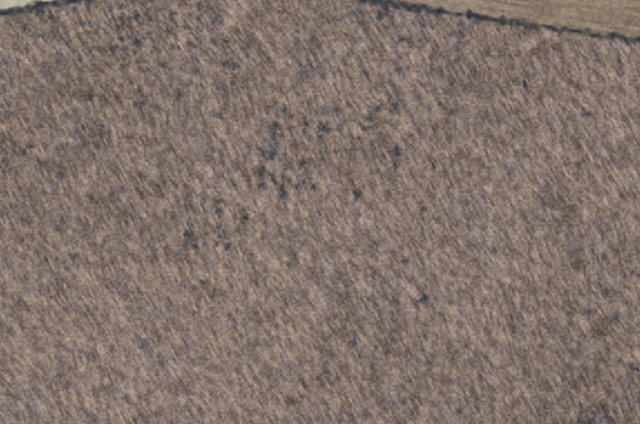
A WebGL 1 fragment shader for this texture:

```glsl
precision highp float;
// Leafless hillside woodland seen from the air: short slanted streaks of stretched
// value noise form the trunks, soft blurred discs and specks form dark evergreens,
// and two hedged borders cut off a ploughed field and a pale track at the top.
uniform vec2 u_resolution;

float hash(vec2 p) {
  vec3 q = fract(vec3(p.xyx) * 0.1031);
  q += dot(q, q.yzx + 33.33);
  return fract((q.x + q.y) * q.z);
}

float noise(vec2 p) {
  vec2 i = floor(p), f = fract(p);
  f = f * f * (3.0 - 2.0 * f);
  return mix(mix(hash(i), hash(i + vec2(1.0, 0.0)), f.x),
             mix(hash(i + vec2(0.0, 1.0)), hash(i + vec2(1.0, 1.0)), f.x), f.y);
}

float fbm(vec2 p) {
  float sum = 0.0, amp = 0.5;
  for (int i = 0; i < 4; i++) {
    sum += amp * noise(p);
    p = mat2(1.6, 1.2, -1.2, 1.6) * p + 17.3;
    amp *= 0.5;
  }
  return sum / 0.9375;
}

// Likelihood of evergreens: the upper left, a diagonal band, the lower right
float evergreenDensity(vec2 p) {
  float upperLeft = smoothstep(0.4, 0.95, p.y - 0.25 * p.x);
  float offBand = (p.y - 0.45 - 0.79 * (p.x - 0.5)) / 0.14;
  float band = exp(-offBand * offBand) * smoothstep(0.3, 0.5, p.x) * smoothstep(1.1, 0.85, p.x);
  float corner = smoothstep(0.35, 0.0, distance(p, vec2(1.45, 0.0)));
  float clump = smoothstep(0.35, 0.7, fbm(p * 6.0 + 4.0));
  return (0.06 + 0.55 * upperLeft + 0.5 * band + 0.4 * corner) * (0.2 + 1.1 * clump);
}

// Coverage by jittered soft crowns, one candidate per cell
float crowns(vec2 p) {
  vec2 ragged = p + 0.012 * (vec2(noise(p * 110.0), noise(p * 110.0 + 50.0)) - 0.5);
  vec2 cell = floor(p / 0.026);
  float cover = 0.0;
  for (int y = -1; y <= 1; y++) {
    for (int x = -1; x <= 1; x++) {
      vec2 id = cell + vec2(float(x), float(y)) + 60.0;
      vec2 center = (id - 60.0 + vec2(hash(id), hash(id + 71.0))) * 0.026;
      float present = step(hash(id + 133.0), evergreenDensity(center));
      float radius = mix(0.008, 0.021, hash(id + 211.0));
      float disc = smoothstep(radius, 0.0, length(ragged - center));
      float strength = hash(id + 307.0);
      cover = max(cover, present * disc * mix(0.25, 0.95, strength * strength));
    }
  }
  return cover;
}

vec3 woodland(vec2 p) {
  // Axes along and across the leaning trunks, gently bent
  vec2 bent = p + 0.03 * vec2(noise(p * 6.0), noise(p * 6.0 + 9.0));
  vec2 lean = vec2(dot(bent, vec2(0.88, 0.47)), dot(bent, vec2(0.47, -0.88))) + 3.0;

  float fine = noise(lean * vec2(165.0, 54.0)) - 0.5;
  float broad = noise(lean * vec2(85.0, 38.0) + 40.0) - 0.5;
  float grain = noise(p * 190.0 + 5.0) - 0.5;
  float tufts = fbm(p * 42.0) - 0.5;
  float patches = fbm(p * 4.5 + 20.0) - 0.5;
  float paleTrunk = smoothstep(0.68, 0.95, noise(lean * vec2(200.0, 34.0) + 90.0));

  float gloom = 0.05 * smoothstep(0.45, 0.0, distance(p, vec2(0.25, 0.7)))
              + 0.07 * smoothstep(0.35, 0.0, distance(p, vec2(1.45, 0.0)));
  float glow = 0.04 * smoothstep(0.5, 0.0, distance(p, vec2(0.4, 0.15)));
  float shade = 0.995 + 0.36 * fine + 0.15 * broad + 0.29 * grain + 0.22 * tufts
              + 0.13 * patches + 0.1 * paleTrunk - gloom + glow;

  float mauve = smoothstep(0.42, 0.68, 0.6 * fbm(p * 14.0 + 70.0) + 0.4 * noise(p * 70.0 + 30.0));
  vec3 bark = mix(vec3(0.53, 0.464, 0.422), vec3(0.5, 0.445, 0.43), mauve);
  vec3 color = bark * clamp(shade, 0.55, 1.35);

  // Small bluish shadows gather where evergreens are likely
  float speck = smoothstep(0.55, 0.95, noise(lean * vec2(95.0, 60.0) + 25.0));
  float shadow = speck * clamp(0.1 + 0.8 * evergreenDensity(p), 0.0, 0.6);
  vec3 evergreen = vec3(0.22, 0.24, 0.27) * (1.0 + 0.4 * fine + 0.5 * grain);
  return mix(color, evergreen, max(crowns(p), shadow));
}

// Lays open ground above a border and a ragged dark hedge just below it
vec3 addBorder(vec3 color, vec3 ground, vec2 p, float height, float hedgeWidth) {
  float ragged = height + 0.014 * (noise(p * 75.0) - 0.5);
  float hedge = smoothstep(hedgeWidth, 0.0, abs(p.y - ragged + hedgeWidth * 0.6));
  color = mix(color, ground, smoothstep(-0.004, 0.004, p.y - ragged));
  return mix(color, vec3(0.2, 0.22, 0.24), hedge * (0.4 + 0.75 * noise(p * 85.0 + 8.0)));
}

void main() {
  vec2 p = gl_FragCoord.xy / u_resolution.y;
  vec3 color = woodland(p);

  // Ploughed field, its furrows running parallel to the border
  float fieldEdge = 1.0 - 0.15 * (p.x - 0.92);
  float rise = p.y - fieldEdge;
  float furrow = noise(vec2(p.x * 18.0, rise * 150.0 + 60.0)) - 0.5;
  vec3 field = vec3(0.55, 0.49, 0.43) * (1.0 + 0.25 * furrow + 0.2 * (noise(p * 150.0) - 0.5));
  color = addBorder(color, field, p, fieldEdge, 0.014);

  // Pale track in the upper left corner
  vec3 track = vec3(0.72, 0.7, 0.64) * (0.94 + 0.12 * noise(p * 70.0));
  color = addBorder(color, track, p, 0.977 + 0.21 * p.x, 0.018);

  gl_FragColor = vec4(color, 1.0);
}
```
